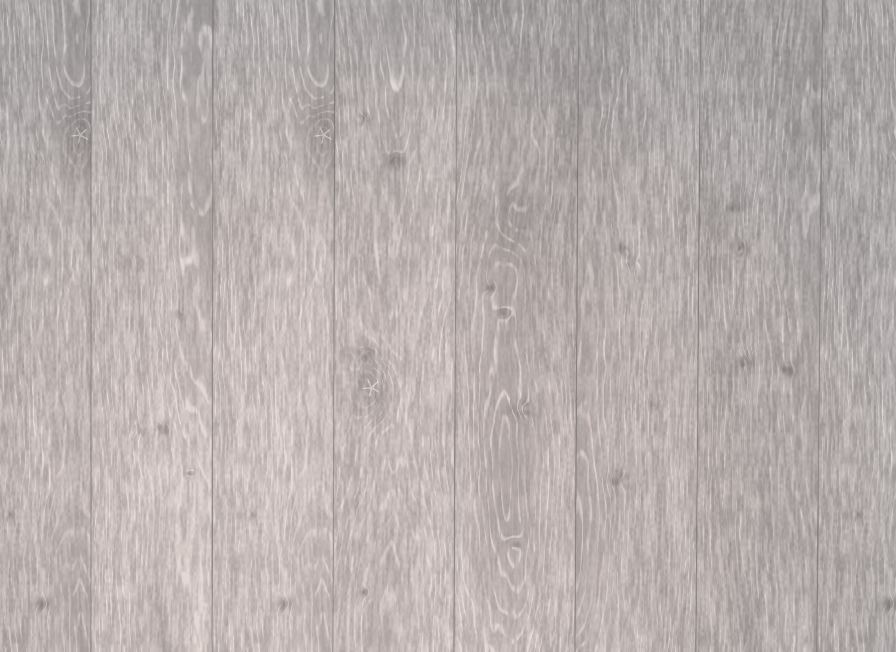
Give the GLSL for this texture, as a WebGL 1 fragment shader.

```glsl
precision highp float;
// Limed oak floor: eight upright planks, the outer two cut off by the edges.
// Each plank slices a wavering trunk, so its growth rings show as nested arches;
// knots bend the rings, and stretched noise adds pores and fibres.
uniform vec2 u_resolution;

#define PLANK_WIDTH 0.135
#define FIRST_SEAM 0.1016
#define SPREAD 0.011
#define SEAM_HALF_WIDTH 0.0006
#define RING_DENSITY 115.0
#define RING_STRENGTH 0.50
#define FIBRE_STRENGTH 0.66
#define KNOT_RADIUS 0.023
#define DARK_WOOD vec3(0.550, 0.524, 0.522)
#define LIMED_WOOD vec3(0.880, 0.850, 0.840)
#define SEAM_COLOR vec3(0.47, 0.45, 0.45)

float hash(vec2 p) {
  return fract(sin(dot(p, vec2(127.1, 311.7))) * 43758.5453);
}

float noise(vec2 p) {
  vec2 i = floor(p), f = fract(p);
  f = f * f * (3.0 - 2.0 * f);
  return mix(mix(hash(i), hash(i + vec2(1, 0)), f.x),
             mix(hash(i + vec2(0, 1)), hash(i + vec2(1, 1)), f.x), f.y);
}

// Heart position across the plank, then main knot: across, height, size
vec4 plankLayout(float kind) {
  if (kind < 0.5) return vec4(0.86, 0.91, 0.577, 0.8);
  if (kind < 1.5) return vec4(0.93, 0.18, 0.555, 0.3);
  if (kind < 3.5) return vec4(0.45, 0.31, 0.295, 1.0);
  if (kind < 4.5) return vec4(0.42, 0.48, 0.480, 0.6);
  if (kind < 5.5) return vec4(0.04, 0.10, 0.100, 0.1);
  return vec4(0.98, 0.36, 0.300, 0.3);
}

// Pale cracks radiating from a knot
float starCrack(vec2 d) {
  float r = length(d);
  float ray = abs(sin(2.5 * atan(d.x, -d.y) + 0.5)) * r / 2.5;
  return (1.0 - smoothstep(0.0003, 0.0013, ray)) * (1.0 - smoothstep(0.007, 0.012, r));
}

// Lightness of the wood, 0 dark to 1 limed; q is across and along one plank
float woodTone(vec2 q, float kind) {
  vec4 layout = plankLayout(kind);
  float seed = kind * 17.3;

  // Trunk slice
  float wander = 0.016 * (noise(vec2(q.y * 5.0, seed)) - 0.5);
  float x = q.x - layout.x * PLANK_WIDTH + wander;
  float depth = 0.062 * noise(vec2(q.y * 4.5 + seed, 3.7));
  float radius = length(vec2(x, depth));
  float rings = radius * RING_DENSITY + radius * radius * 480.0;
  rings += 1.5 * noise(vec2(x * 45.0 + seed, q.y * 9.0));
  rings += 0.6 * noise(vec2(x * 130.0 + seed, q.y * 38.0));

  // Main knot
  vec2 d = q - vec2(layout.y * PLANK_WIDTH, layout.z);
  vec2 k = d * vec2(1.0, 0.65) / KNOT_RADIUS;
  float knot = layout.w * exp(-dot(k, k));
  rings += 5.0 * knot;
  float smudge = 0.24 * knot;

  // Small scattered knots
  for (int i = 0; i < 4; i++) {
    float n = float(i);
    vec2 at = vec2((0.15 + 0.7 * hash(vec2(n, seed + 1.0))) * PLANK_WIDTH,
                   0.73 * hash(vec2(n + 5.0, seed + 2.0)));
    vec2 e = (q - at) / (vec2(0.010, 0.008) * (0.6 + 0.7 * hash(vec2(n, seed))));
    float bump = exp(-dot(e, e));
    rings += 0.9 * bump;
    smudge += 0.55 * bump * noise(q * 150.0 + seed);
  }

  // Limed ring lines: thin, broken into pores, patchy away from the heart
  float heart = exp(-radius * radius / 0.0011);
  float phase = fract(rings);
  float line = smoothstep(0.56, 0.80, phase) * (1.0 - smoothstep(0.84, 0.98, phase));
  float pores = noise(vec2(x * 420.0 + seed, q.y * 85.0));
  float presence = noise(vec2(x * 60.0 + seed, q.y * 14.0 + 7.0));
  line *= smoothstep(0.15, 0.75, pores + 0.2 * heart) * (0.35 + 0.9 * presence);

  // Fibres, quieter in the darker heartwood
  float fx = x + 0.004 * noise(vec2(x * 30.0, q.y * 10.0 + seed));
  float fine = smoothstep(0.1, 0.9, noise(vec2(fx * 430.0 + seed, q.y * 60.0))) - 0.5;
  float coarse = noise(vec2(fx * 190.0 + seed, q.y * 12.0)) - 0.5;
  float grit = noise(q * vec2(500.0, 260.0) + seed) - 0.5;
  float fibre = 0.42 * fine + 0.25 * coarse + 0.30 * grit;
  float patches = noise(vec2(q.x * 22.0 + seed, q.y * 5.0)) - 0.5;

  float tone = 0.47 + FIBRE_STRENGTH * fibre * (1.0 - 0.55 * heart) + 0.18 * patches;
  tone += RING_STRENGTH * line * mix(0.55, 1.0, heart) - 0.15 * heart - smudge;
  return tone + 0.5 * starCrack(d) * step(0.7, layout.w);
}

void main() {
  vec2 p = gl_FragCoord.xy / u_resolution.x;
  vec2 uv = gl_FragCoord.xy / u_resolution;
  float pixel = 1.0 / u_resolution.x;

  // Planks widen slightly upward; the first kind recurs as the third and last
  float across = (p.x - FIRST_SEAM) / (PLANK_WIDTH * (1.0 + SPREAD * p.y)) + 1.0;
  float id = floor(across);
  float kind = (id == 2.0 || id > 6.5) ? 0.0 : id;
  vec2 q = vec2(fract(across) * PLANK_WIDTH, p.y);
  float tone = woodTone(q, kind) + 0.10 * (hash(vec2(id, 4.0)) - 0.5);

  // Room light: bright and warm low on the left, cooler toward top and right
  float away = length((uv - vec2(0.38, 0.20)) * vec2(0.9, 0.8));
  tone += 0.21 - 0.37 * smoothstep(0.0, 0.9, away);
  vec3 color = mix(DARK_WOOD, LIMED_WOOD, clamp(tone, -0.1, 1.0));
  color *= mix(vec3(1.015, 0.995, 0.988), vec3(0.982, 1.0, 1.008), smoothstep(0.2, 0.75, away));

  // Fine seams, uneven in depth, with a faint shadow
  float edge = min(q.x, PLANK_WIDTH - q.x);
  float seam = 1.0 - smoothstep(SEAM_HALF_WIDTH - 0.5 * pixel, SEAM_HALF_WIDTH + 0.6 * pixel, edge);
  color *= 1.0 - 0.04 * exp(-edge / 0.002);
  color = mix(color, SEAM_COLOR, seam * (0.4 + 0.4 * noise(vec2(floor(across + 0.5) * 3.0, p.y * 9.0))));
  gl_FragColor = vec4(color, 1.0);
}
```
